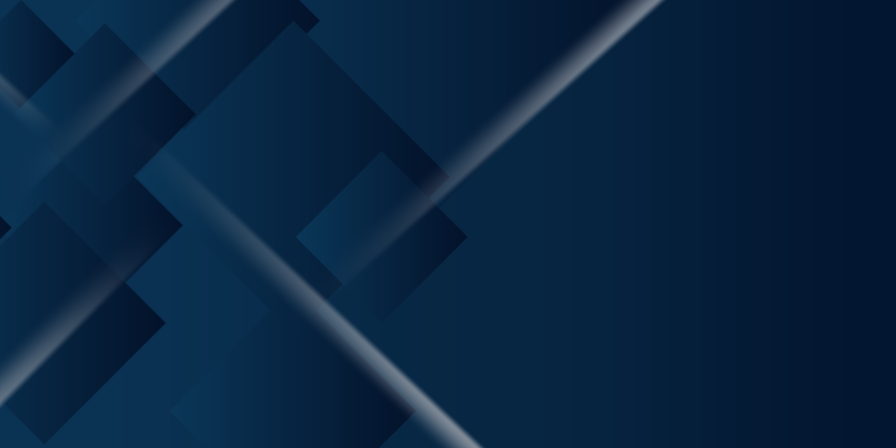
Write a Shadertoy shader that draws this background.

```glsl
const vec3 LIGHT_BLUE = vec3(0.040, 0.215, 0.345);
const vec3 DARK_NAVY = vec3(0.012, 0.070, 0.165);
const vec3 SILVER = vec3(0.57, 0.60, 0.64);

// Diamond panels, back to front: centre x, centre y, half diagonal
const int PANEL_COUNT = 10;
const vec3 PANELS[PANEL_COUNT] = vec3[](
    vec3(0.938, 1.013, 0.520), vec3(0.441, 0.954, 0.273),
    vec3(0.047, 0.878, 0.122), vec3(0.200, 0.497, 0.208),
    vec3(-0.156, 0.492, 0.182), vec3(0.234, 0.745, 0.203),
    vec3(0.099, 0.279, 0.271), vec3(0.654, 0.083, 0.275),
    vec3(0.655, 0.605, 0.349), vec3(0.852, 0.471, 0.192));

// Light beams: bright end xy, faded end xy
const int BEAM_COUNT = 5;
const vec4 BEAMS[BEAM_COUNT] = vec4[](
    vec4(0.534, 1.013, 0.013, 0.531), vec4(-0.026, 0.070, 0.404, 0.505),
    vec4(-0.013, 0.844, 0.156, 0.688), vec4(1.477, 1.000, 0.651, 0.258),
    vec4(1.073, 0.000, 0.260, 0.766));

// Signed width (the sign picks the crisp side) and strength
const vec2 BEAM_STYLES[BEAM_COUNT] = vec2[](
    vec2(0.070, 0.55), vec2(-0.075, 0.65), vec2(0.060, 0.35),
    vec2(0.070, 0.80), vec2(-0.070, 0.90));

vec3 backdrop(float x) {
    vec3 left = vec3(0.040, 0.195, 0.325);
    vec3 middle = vec3(0.027, 0.150, 0.260);
    vec3 right = vec3(0.012, 0.085, 0.190);
    vec3 color = mix(left, middle, smoothstep(0.2, 1.1, x));
    return mix(color, right, smoothstep(1.1, 2.0, x));
}

float diamondDistance(vec2 p, vec2 center, float radius) {
    vec2 offset = abs(p - center);
    return (offset.x + offset.y - radius) * 0.7071;
}

vec3 addPanel(vec3 color, vec2 p, vec3 panel, float pixel) {
    float coverage = 1.0 - smoothstep(-pixel, pixel, diamondDistance(p, panel.xy, panel.z));
    float shade = clamp(0.5 + 0.5 * (p.x - panel.x) / panel.z, 0.0, 1.0);
    return mix(color, mix(LIGHT_BLUE, DARK_NAVY, shade), coverage);
}

// Crisp on one side, soft on the other, fading along its length
float beamGlow(vec2 p, vec2 start, vec2 end, float width, float pixel) {
    vec2 axis = end - start;
    vec2 direction = normalize(axis);
    float along = dot(p - start, direction) / length(axis);
    float across = dot(p - start, vec2(-direction.y, direction.x)) * sign(width);
    float softSide = smoothstep(-abs(width), 0.0, across);
    float crispSide = 1.0 - smoothstep(-0.008, 0.008 + pixel, across);
    return softSide * crispSide * (1.0 - smoothstep(0.0, 1.0, along));
}

void mainImage(out vec4 fragColor, in vec2 fragCoord) {
    vec2 p = fragCoord / iResolution.y;
    float pixel = 1.0 / iResolution.y;
    vec3 color = backdrop(p.x);

    for (int i = 0; i < PANEL_COUNT; i++) {
        color = addPanel(color, p, PANELS[i], pixel);
    }
    for (int i = 0; i < BEAM_COUNT; i++) {
        vec2 style = BEAM_STYLES[i];
        float glow = beamGlow(p, BEAMS[i].xy, BEAMS[i].zw, style.x, pixel);
        color = mix(color, SILVER, glow * style.y);
    }
    fragColor = vec4(color, 1.0);
}
```
